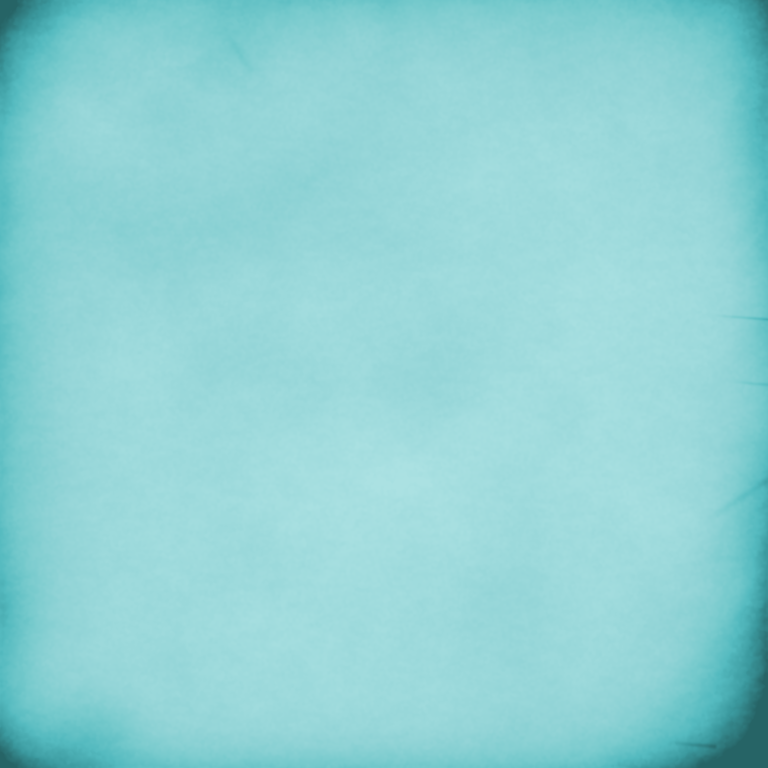
This texture is drawn by a WebGL 1 fragment shader. Its source:

```glsl
precision highp float;
// Aged turquoise paper: a pale, cloudy centre with uneven dark edges and corners.
// One "stain" depth is built from edge falloffs, soft blots, warped sines and
// cellular mottling, then mapped through a six-colour ramp.
uniform vec2 u_resolution;

vec2 hash2(vec2 p) {
  vec3 q = fract(vec3(p.xyx) * vec3(0.1031, 0.1030, 0.0973));
  q += dot(q, q.yzx + 33.33);
  return fract((q.xx + q.yz) * q.zy);
}

// Layered, rotated and warped sines, roughly -1 to 1
float clouds(vec2 p) {
  float sum = 0.0, amp = 0.5;
  for (int i = 0; i < 5; i++) {
    p += 0.6 * sin(p.yx * 1.3 + vec2(1.7, 4.1));
    sum += amp * sin(p.x) * sin(p.y + 0.8);
    p = mat2(1.39, 1.18, -1.18, 1.39) * p + 2.3;
    amp *= 0.62;
  }
  return sum;
}

// Soft cellular mottling: smooth bumps of random weight around scattered points
float mottle(vec2 p) {
  vec2 cell = floor(p);
  float sum = 0.0, total = 0.0;
  for (int j = -1; j <= 1; j++) {
    for (int i = -1; i <= 1; i++) {
      vec2 c = cell + vec2(float(i), float(j));
      vec2 h = hash2(c);
      vec2 d = p - c - h;
      float w = exp(-3.5 * dot(d, d));
      sum += w * (hash2(c + 71.0).x - 0.5);
      total += w;
    }
  }
  return sum / (total + 0.02);
}

float blot(vec2 p, vec2 centre, vec2 size) {
  vec2 d = (p - centre) / size;
  return exp(-dot(d, d));
}

// Thin tapered crease along a segment
float crease(vec2 p, vec2 a, vec2 b, float width) {
  vec2 ab = b - a;
  float t = clamp(dot(p - a, ab) / dot(ab, ab), 0.0, 1.0);
  float d = length(p - a - ab * t) / width;
  return exp(-d * d) * smoothstep(0.0, 0.6, t);
}

vec3 ramp(float s) {
  vec3 c = mix(vec3(0.655, 0.875, 0.880), vec3(0.57, 0.83, 0.84), clamp(s, -0.2, 1.0));
  c = mix(c, vec3(0.46, 0.79, 0.80), clamp(s - 1.0, 0.0, 1.0));
  c = mix(c, vec3(0.33, 0.73, 0.75), clamp(s - 2.0, 0.0, 1.0));
  c = mix(c, vec3(0.23, 0.60, 0.62), clamp(s - 3.0, 0.0, 1.0));
  return mix(c, vec3(0.16, 0.42, 0.43), clamp(s - 4.0, 0.0, 1.15));
}

void main() {
  vec2 uv = gl_FragCoord.xy / u_resolution;
  float cloud = clouds(uv * 9.0);
  float mid = mottle(uv * 11.0) + 0.6 * mottle(uv * 27.0 + 9.0);
  vec2 p = uv + 0.012 * vec2(cloud, mid);

  // Broad tone, deeper toward the upper left
  float stain = 0.32 + 0.45 * smoothstep(0.3, 1.0, p.y) * (1.1 - 0.7 * p.x)
              + 0.22 * (1.0 - smoothstep(0.0, 0.45, p.x));

  // Edges
  vec2 lo = max(p, 0.0), hi = max(1.0 - p, 0.0);
  stain += 2.0 * exp(-lo.x / 0.048) + 1.7 * exp(-hi.x / 0.042);
  stain += 1.9 * exp(-lo.y / 0.040) + 1.6 * exp(-hi.y / 0.055);

  // Corners, the lower right one cut by a slanted shadow
  float slant = (hi.x / 0.12 + lo.y / 0.22) / 1.4;
  stain += 3.4 * exp(-slant * slant);
  stain += 1.6 * blot(p, vec2(0.0, 0.0), vec2(0.12, 0.07));
  stain += 0.9 * blot(p, vec2(0.13, 0.04), vec2(0.06, 0.05));
  stain += 1.4 * blot(p, vec2(0.0, 1.0), vec2(0.08, 0.12));
  stain += 1.3 * blot(p, vec2(1.0, 1.0), vec2(0.14, 0.11));
  stain += 0.8 * blot(p, vec2(1.0, 0.78), vec2(0.04, 0.18));
  stain += 0.7 * blot(p, vec2(0.98, 0.34), vec2(0.06, 0.07));
  stain += 0.7 * blot(p, vec2(0.0, 0.20), vec2(0.05, 0.10));

  // Deeper patches
  stain += 0.50 * blot(p, vec2(0.44, 0.73), vec2(0.09, 0.08));
  stain += 0.60 * blot(p, vec2(0.66, 0.20), vec2(0.08, 0.09));
  stain += 0.35 * blot(p, vec2(0.31, 0.26), vec2(0.07, 0.05));
  stain += 0.35 * blot(p, vec2(0.32, 0.52), vec2(0.08, 0.06));
  stain += 0.30 * blot(p, vec2(0.58, 0.50), vec2(0.08, 0.10));
  stain += 0.40 * blot(p, vec2(0.22, 0.70), vec2(0.13, 0.07));
  stain += 0.50 * blot(p, vec2(0.31, 0.94), vec2(0.05, 0.06));

  // Paler patches
  stain -= 0.40 * blot(p, vec2(0.51, 0.37), vec2(0.14, 0.10));
  stain -= 0.40 * blot(p, vec2(0.13, 0.83), vec2(0.06, 0.05));
  stain -= 0.30 * blot(p, vec2(0.17, 0.54), vec2(0.08, 0.07));
  stain -= 0.25 * blot(p, vec2(0.82, 0.66), vec2(0.13, 0.14));

  // Clouding, creases and paper grain
  stain += 0.16 * cloud + 0.38 * mid;
  stain += 0.8 * crease(uv, vec2(0.92, 0.590), vec2(1.0, 0.584), 0.0022);
  stain += 0.6 * crease(uv, vec2(0.95, 0.503), vec2(1.0, 0.499), 0.0025);
  stain += 0.5 * crease(uv, vec2(0.90, 0.31), vec2(1.0, 0.375), 0.005);
  stain += 0.5 * crease(uv, vec2(0.86, 0.034), vec2(0.93, 0.028), 0.003);
  stain += 0.4 * crease(uv, vec2(0.29, 0.965), vec2(0.325, 0.91), 0.006);
  stain += 0.22 * mottle(uv * vec2(70.0, 130.0)) + 0.25 * mottle(uv * 240.0);

  gl_FragColor = vec4(ramp(stain), 1.0);
}
```
